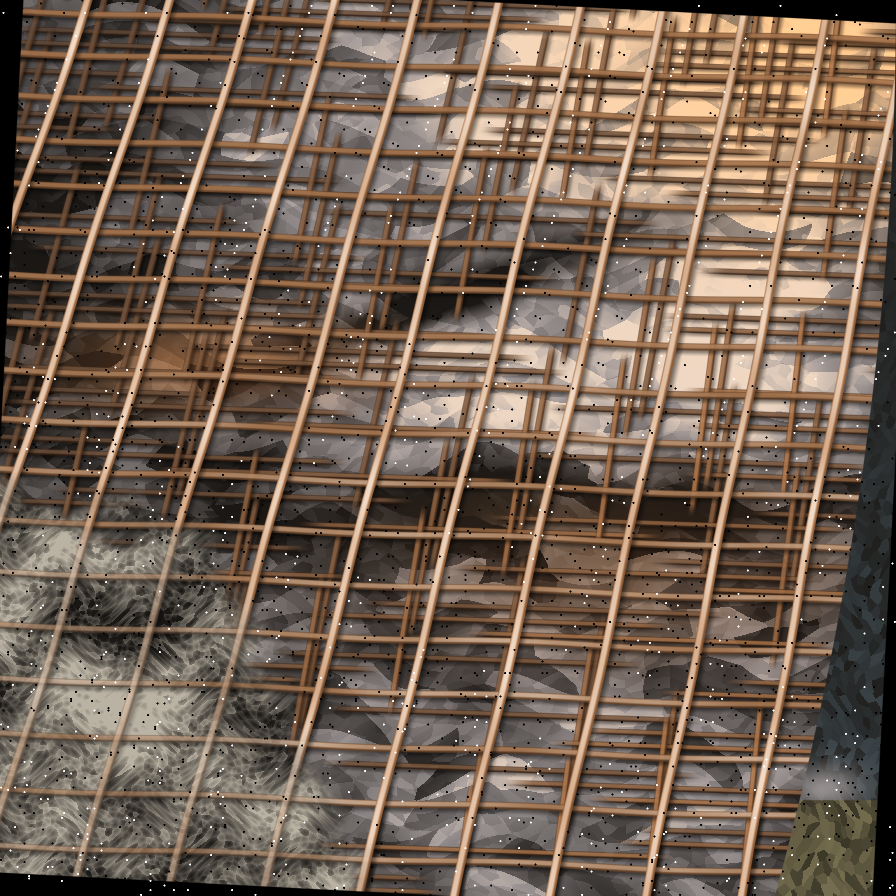
Give the GLSL for this texture, as a WebGL 1 fragment shader.

```glsl
precision highp float;
uniform vec2 u_resolution;

const vec3 SOOT = vec3(0.10, 0.09, 0.08);
const vec3 SLATE = vec3(0.35, 0.33, 0.31);
const vec3 STONE = vec3(0.62, 0.59, 0.59);
const vec3 BROWN = vec3(0.34, 0.20, 0.11);
const vec3 RUST = vec3(0.72, 0.48, 0.29);
const vec3 CREAM = vec3(0.95, 0.86, 0.78);

float hash(vec2 p) {
  return fract(sin(dot(p, vec2(127.1, 311.7))) * 43758.5);
}

// Nearest distance and that cell's random value
vec2 cellular(vec2 p) {
  vec2 best = vec2(9.0, 0.0);
  for (int y = -1; y <= 1; y++) {
    for (int x = -1; x <= 1; x++) {
      vec2 id = floor(p) + vec2(float(x), float(y));
      float d = distance(p, id + vec2(hash(id), hash(id + 37.0)));
      if (d < best.x) best = vec2(d, hash(id + 71.0));
    }
  }
  return best;
}

float layeredSines(vec2 p) {
  return 0.5 + 0.25 * sin(p.x + 1.7 * sin(p.y)) + 0.25 * sin(1.9 * p.y - 0.8 * p.x + sin(2.3 * p.x));
}

float glow(vec2 p, vec2 center, vec2 radius) {
  vec2 q = (p - center) / radius;
  return exp(-dot(q, q));
}

// Bar indices across and down; spacing widens towards the bottom
vec2 meshCoord(vec2 p) {
  float depth = 1.0 - p.y;
  float across = (p.x - 0.098 + 0.34 * depth) / (0.092 + 0.015 * depth);
  float down = 43.75 * (sqrt(max(1.0 + depth - 0.035 * p.x, 0.1)) - 1.0) - 0.25;
  return vec2(across, down);
}

// Signed distance to the nearest bar in each direction
vec2 barOffset(vec2 mesh, float depth) {
  return (fract(mesh + 0.5) - 0.5) * vec2(0.089 + 0.015 * depth, 0.0457 + 0.016 * depth);
}

// Rounded bar with a highlight and a shadow on one side
vec3 drawBar(vec3 base, float offset, float halfWidth, vec3 edge, vec3 core, float keep, float px) {
  float shadow = smoothstep(2.0 * halfWidth, 0.0, abs(offset - 0.9 * halfWidth));
  float cover = smoothstep(px, -px, abs(offset) - halfWidth);
  float shine = smoothstep(halfWidth, 0.3 * halfWidth, abs(offset + 0.2 * halfWidth));
  return mix(base * (1.0 - 0.5 * shadow * keep), mix(edge, core, shine), cover * keep);
}

float concreteMask(vec2 p) {
  float depth = 1.0 - p.y + 0.06 * (layeredSines(p * 45.0) - 0.5);
  float side = 0.45 * depth - 0.04 - p.x;
  return smoothstep(-0.03, 0.03, min(side, depth - 0.56 - 0.15 * p.x));
}

vec3 concreteColor(vec2 p) {
  vec2 grit = cellular(p * vec2(120.0, 140.0) + 1.5 * sin(p.yx * 70.0));
  float light = 0.45 * grit.y + 0.35 * grit.x + 0.95 * layeredSines(p * vec2(17.0, 21.0) + 0.8) - 0.38;
  light += 0.3 * glow(p, vec2(0.2, 0.17), vec2(0.14, 0.09)) + 0.3 * glow(p, vec2(0.14, 0.38), vec2(0.09, 0.03));
  return mix(SOOT, vec3(0.73, 0.70, 0.64), clamp(light, 0.0, 1.0));
}

vec3 rubble(vec2 p) {
  vec2 slabs = cellular(p * vec2(15.0, 38.0) + 0.5 * sin(p.yx * 31.0));
  vec2 chips = cellular(p * vec2(55.0, 80.0) + 0.7 * sin(p.yx * 57.0));
  float light = 0.75 * glow(p, vec2(0.6, 0.59), vec2(0.28, 0.1)) + 0.9 * glow(p, vec2(0.85, 0.94), vec2(0.42, 0.15))
    + 0.65 * glow(p, vec2(0.84, 0.68), vec2(0.16, 0.15)) + 0.3 * glow(p, vec2(0.45, 0.8), vec2(0.3, 0.13))
    + 0.35 * glow(p, vec2(0.65, 0.14), vec2(0.3, 0.14));
  float gap = glow(p - vec2(0.0, 0.36 * p.x), vec2(0.5, 0.485), vec2(0.26, 0.026))
    + 0.5 * glow(p, vec2(0.55, 0.43), vec2(0.3, 0.04)) + 0.4 * glow(p, vec2(0.04, 0.72), vec2(0.12, 0.3));
  float tone = 0.6 * slabs.y + 0.22 * chips.y + 0.3 * layeredSines(p * 24.0) + light - gap - 0.2;
  vec3 color = mix(SOOT, STONE, clamp(tone * 1.1, 0.0, 1.0));
  color = mix(color, CREAM, 0.95 * smoothstep(0.8, 1.3, tone));
  float stain = glow(p, vec2(0.24, 0.595), vec2(0.16, 0.05)) + 0.5 * glow(p, vec2(0.7, 0.36), vec2(0.25, 0.1));
  color = mix(color, mix(BROWN, RUST, smoothstep(0.1, 0.7, slabs.y)), min(0.8 * stain, 0.8));
  return color * mix(vec3(1.0), vec3(1.12, 0.96, 0.74), glow(p, vec2(0.92, 0.94), vec2(0.28, 0.2)));
}

// Broken, darker mats behind the front one
vec3 rearMats(vec3 color, vec2 p, float concrete, float px) {
  for (int i = 0; i < 3; i++) {
    float layer = float(i);
    vec2 mesh = meshCoord(p + vec2(0.037 + 0.026 * layer, 0.019 + 0.014 * layer));
    mesh.x -= (0.35 + 0.2 * layer) * (1.0 - p.y);
    vec2 id = floor(mesh + 0.5);
    vec2 phase = 6.28 * vec2(hash(vec2(id.x, layer)), hash(vec2(layer + 9.0, id.y)));
    vec2 keep = 0.85 * smoothstep(-0.1, 0.25, sin(mesh.yx * 0.8 + phase)) * (1.0 - concrete);
    vec2 offset = barOffset(mesh, 1.0 - p.y);
    float warm = clamp(0.55 + 0.9 * p.x - 0.5 * p.y, 0.0, 1.0);
    vec3 core = mix(mix(SLATE, BROWN, 0.5), RUST, warm * (0.4 + 0.2 * layer));
    color = drawBar(color, offset.y, 0.0032, BROWN * 0.6, core, keep.y, px);
    color = drawBar(color, offset.x, 0.0036, BROWN, core * 1.1, keep.x, px);
  }
  return color;
}

vec3 frontMat(vec3 color, vec2 p, float concrete, float px) {
  vec2 mesh = meshCoord(p + 0.0015 * sin(p.yx * 19.0));
  vec2 offset = barOffset(mesh, 1.0 - p.y);
  float wear = layeredSines(mesh * 1.3);
  vec3 edge = mix(mix(BROWN, RUST, 0.4 + 0.4 * wear), SLATE, 0.5 * concrete);
  vec3 core = mix(RUST * 0.85, CREAM, 0.1 + 0.6 * wear * smoothstep(0.8, 0.3, p.y));
  color = drawBar(color, offset.y, 0.0038, edge * 0.7, core, 0.9 - 0.25 * concrete, px);
  return drawBar(color, offset.x, 0.0049, edge, mix(RUST, CREAM, 0.5 + 0.5 * wear), 1.0 - 0.4 * concrete, px);
}

vec3 drawPost(vec3 color, vec2 p, float px) {
  float depth = 1.0 - p.y;
  float flake = cellular(p * vec2(110.0, 75.0) + sin(p.yx * 60.0)).y;
  vec3 paint = mix(SOOT, vec3(0.30, 0.36, 0.39), 0.65 * flake * depth + 0.12);
  paint = mix(paint, STONE, 0.9 * glow(p, vec2(0.92, 0.12), vec2(0.04, 0.025)));
  paint = mix(paint, vec3(0.46, 0.43, 0.31) * (0.5 + 0.5 * flake), smoothstep(-px, px, depth - 0.893));
  return mix(color, paint, smoothstep(-px, px, p.x - 1.0 + 0.135 * depth * depth));
}

void main() {
  vec2 uv = gl_FragCoord.xy / u_resolution;
  float px = 0.8 / u_resolution.y;
  float concrete = concreteMask(uv);
  vec3 color = mix(rubble(uv), concreteColor(uv), concrete);
  color = rearMats(color, uv, concrete, px);
  color = frontMat(color, uv, concrete, px);
  color = drawPost(color, uv, px);
  // Tilted black border
  vec2 c = uv - 0.5;
  vec2 tilted = abs(c + 0.0523 * vec2(-c.y, c.x));
  color *= smoothstep(px, -px, max(tilted.x, tilted.y) - 0.5);
  // Scattered black and white specks
  vec2 grain = uv * 384.0;
  float pick = hash(floor(grain));
  float speck = smoothstep(0.6, 0.3, length(fract(grain) - 0.5)) * step(0.975, pick);
  gl_FragColor = vec4(mix(color, vec3(step(0.9875, pick)), speck), 1.0);
}
```
